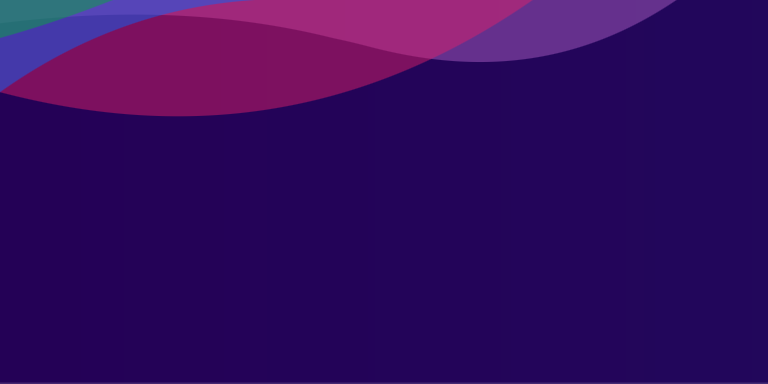
A WebGL 2 fragment shader for this background:

```glsl
#version 300 es
precision highp float;
// Translucent coloured waves hanging from the top edge of a deep violet field.
uniform vec2 u_resolution;
out vec4 fragColor;

// Antialiased coverage of the area above a wave's lower edge.
float coverage(float edge, float depth) {
    float gap = edge - depth;
    return clamp(0.5 + gap / fwidth(gap), 0.0, 1.0);
}

// Cubic edge, with coefficients from constant to third order.
float cubic(vec4 k, float x) {
    return k.x + x * (k.y + x * (k.z + x * k.w));
}

// A shallow crest flowing into a deep trough.
float lavenderEdge(float x) {
    float u = x - 0.35;
    float v = x - 1.25;
    float crest = 0.038 + (0.203 + 0.05 * u) * u * u;
    float trough = 0.1615 - (0.53 + 0.17 * v) * v * v;
    return mix(crest, trough, smoothstep(0.86, 0.96, x));
}

void main() {
    // Lengths are in canvas heights; depth grows downward from the top.
    vec2 p = gl_FragCoord.xy / u_resolution.y;
    float x = p.x;
    float depth = 1.0 - p.y;

    // Violet field, slightly bluer to the right.
    vec3 color = mix(vec3(0.142, 0.002, 0.337), vec3(0.134, 0.026, 0.358),
                     gl_FragCoord.x / u_resolution.x);

    // Waves, back to front.
    float lavender = coverage(lavenderEdge(x), depth);
    float crimson = coverage(cubic(vec4(0.24, 0.262, -0.252, -0.0444), x), depth);
    float blue = coverage(cubic(vec4(0.24, -0.709, 0.597, -0.111), min(x, 0.7)), depth);
    float green = coverage(cubic(vec4(0.099, -0.28, -0.194, 0.0), x), depth);
    color = mix(color, vec3(0.69, 0.38, 0.78), 0.47 * lavender);
    color = mix(color, vec3(0.885, 0.126, 0.41), 0.47 * crimson);
    color = mix(color, vec3(0.044, 0.384, 0.96), 0.5 * blue);
    color = mix(color, vec3(0.03, 0.65, 0.25), 0.5 * green);

    // Faint pale hairline along the bottom, one 256th of the height.
    float hairline = clamp((1.0 / 256.0 - p.y) * u_resolution.y + 0.5, 0.0, 1.0);
    color = mix(color, vec3(1.0), 0.15 * hairline);

    fragColor = vec4(color, 1.0);
}
```
